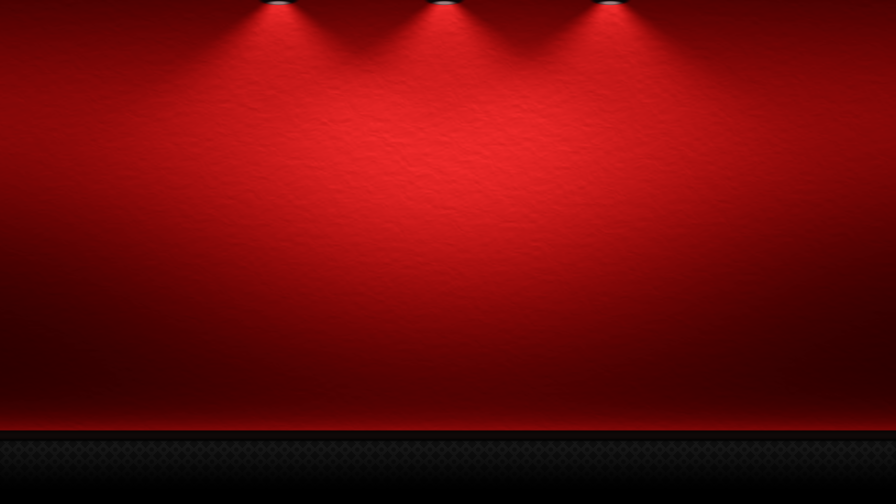
Reproduce this background procedurally as a Shadertoy shader.

```glsl
// A red leather wall lit by three ceiling spots above a dark patterned floor.
// Soft gaussian pools set the wall light, each lamp adds a fading cone,
// and the slope of hashed value noise embosses the leather grain.
#define FLOOR_TOP 0.146
#define LEDGE_BOTTOM 0.127
#define LAMP_COUNT 3
#define LAMP_SPACING 0.329
#define LAMP_CENTER -0.007
#define GRAIN_SCALE vec2(62.0, 105.0)
#define GRAIN_DEPTH 0.13
#define CONE_POWER 0.80
#define CONE_FADE 7.5
#define TILE_SIZE 0.024

float hash(vec2 p) {
    vec3 q = fract(vec3(p.xyx) * 0.1031);
    q += dot(q, q.yzx + 33.33);
    return fract((q.x + q.y) * q.z);
}

float valueNoise(vec2 p) {
    vec2 cell = floor(p), f = fract(p);
    f = f * f * (3.0 - 2.0 * f);
    float low = mix(hash(cell), hash(cell + vec2(1, 0)), f.x);
    float high = mix(hash(cell + vec2(0, 1)), hash(cell + vec2(1, 1)), f.x);
    return mix(low, high, f.y);
}

float leatherHeight(vec2 p) {
    vec2 q = p * GRAIN_SCALE + 200.0;
    q += 0.8 * valueNoise(q * 0.45);
    return 0.7 * valueNoise(q) + 0.3 * valueNoise(q * 2.1);
}

float bell(float x, float width) {
    return exp(-x * x / (width * width));
}

// Horizontal place of a lamp, counted from the left
float lampX(int i) {
    return LAMP_CENTER + (float(i) - 0.5 * float(LAMP_COUNT - 1)) * LAMP_SPACING;
}

// Red leather wall: broad band, central pool, glow at the foot, lamp cones
vec3 wallColor(vec2 p) {
    float light = 0.14 + 0.34 * bell(p.y - 0.77, 0.25);
    light += 0.45 * bell(p.x, 0.60) * bell(p.y - 0.56, 0.32);
    light += 0.32 * exp(-max(p.y - FLOOR_TOP, 0.0) / 0.032);

    float cones = 0.0;
    for (int i = 0; i < LAMP_COUNT; i++) {
        float drop = max(1.005 - p.y, 0.001);
        float spread = abs(p.x - lampX(i)) / (drop + 0.012);
        cones += (1.0 - smoothstep(0.25, 1.55, spread)) * exp(-drop * CONE_FADE);
    }
    light += CONE_POWER * cones * (1.0 - 0.5 * light);

    float slope = leatherHeight(p + vec2(0.001, 0.003)) - leatherHeight(p);
    light *= 1.0 - GRAIN_DEPTH * slope;
    float pale = 0.20 * light * light * light;
    return vec3(min(light, 1.0), pale, pale);
}

// Black floor: a lattice of rings and diamonds fading downward, below a ledge
vec3 floorColor(vec2 p, float pixel) {
    vec2 tile = abs(fract(p / TILE_SIZE) - 0.5);
    float blur = 1.5 * pixel / TILE_SIZE;
    float ring = 1.0 - smoothstep(0.05, 0.05 + blur, abs(length(tile) - 0.30));
    float diamond = 1.0 - smoothstep(0.04, 0.04 + blur, abs(tile.x + tile.y - 0.5));
    float fade = smoothstep(0.02, LEDGE_BOTTOM, p.y);
    float shade = fade * (0.055 + 0.035 * max(ring, diamond));

    float ledge = smoothstep(LEDGE_BOTTOM - pixel, LEDGE_BOTTOM + pixel, p.y);
    vec3 color = mix(vec3(shade), vec3(0.060, 0.035, 0.030), ledge);
    float groove = bell(p.y - LEDGE_BOTTOM, 0.003);
    float lip = bell(p.y - FLOOR_TOP, 0.004);
    return color * (1.0 - 0.8 * groove) * (1.0 - 0.6 * lip);
}

// Flat lamp housings cut by the top border, each with a pale lens
vec3 addLamps(vec3 color, vec2 p, float pixel) {
    for (int i = 0; i < LAMP_COUNT; i++) {
        vec2 d = p - vec2(lampX(i), 1.0);
        float housing = (length(d * vec2(0.26, 1.0)) - 0.0095);
        float lens = (length((d + vec2(0.0, 0.006)) * vec2(0.19, 1.0)) - 0.0035);
        color = mix(color, vec3(0.04, 0.02, 0.02), 1.0 - smoothstep(-pixel, pixel, housing));
        color = mix(color, vec3(0.62, 0.50, 0.50), 1.0 - smoothstep(-pixel, pixel, lens));
    }
    return color;
}

void mainImage(out vec4 fragColor, in vec2 fragCoord) {
    float pixel = 1.0 / iResolution.y;
    vec2 p = vec2(fragCoord.x - 0.5 * iResolution.x, fragCoord.y) * pixel;
    float wall = smoothstep(FLOOR_TOP - pixel, FLOOR_TOP + pixel, p.y);
    vec3 color = mix(floorColor(p, pixel), wallColor(p), wall);
    fragColor = vec4(addLamps(color, p, pixel), 1.0);
}
```
